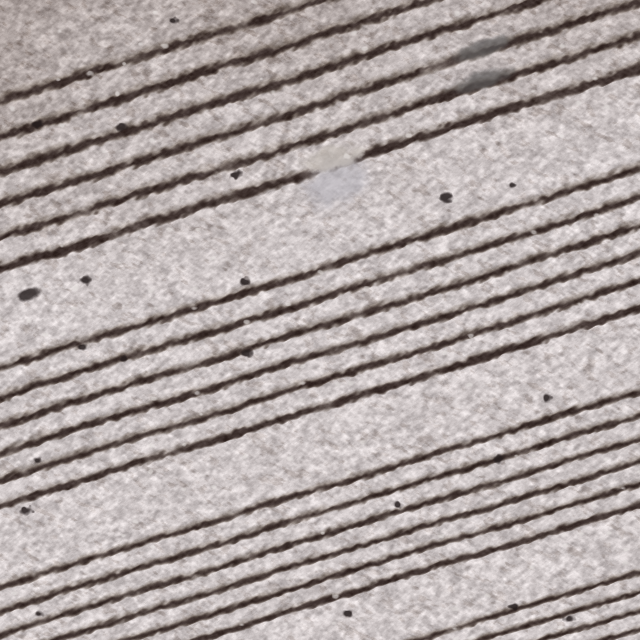
Give the GLSL for this texture, as a Shadertoy shader.

```glsl
// Weathered pale concrete with slanted groups of six grooves that shrink towards the bottom.

const float GROOVES = 6.0;        // grooves in each group
const float STEP = 0.1208;        // groove spacing, as a share of one group period
const float SHRINK = 0.82;        // size ratio from one group to the next
const float HORIZON = 2.474;      // where the shrinking groups would converge
const float SPAN = 2.315;         // distance from the first groove to the horizon
const float SLOPE = 0.304;        // rise of the grooves
const float SLOPE_GAIN = 0.014;   // extra rise near the top
const float CORE_WIDTH = 0.085;   // half width of the dark core, in groove spacings
const float SHADE_WIDTH = 0.34;   // soft brown flank above the core
const float PIT_GRID = 12.0;
const float CHIP_GRID = 42.0;

const vec3 PALE = vec3(0.81, 0.78, 0.78);
const vec3 SAND = vec3(0.60, 0.55, 0.53);
const vec3 BROWN = vec3(0.46, 0.41, 0.37);
const vec3 DARK = vec3(0.22, 0.17, 0.16);
const vec3 PIT = vec3(0.14, 0.11, 0.11);
const vec3 STAIN = vec3(0.36, 0.35, 0.35);
const vec3 PLASTER = vec3(0.75, 0.72, 0.69);
const vec3 SMEAR = vec3(0.71, 0.70, 0.73);

const vec2 PLASTER_POS = vec2(0.515, 0.753);
const vec2 SMEAR_POS = vec2(0.525, 0.715);
const vec2 STAIN_POS = vec2(0.755, 0.900);
const vec2 HOLE_POS = vec2(0.043, 0.541);

float hash(vec2 p) {
    return fract(sin(dot(p, vec2(127.1, 311.7))) * 43758.5);
}

float noise(vec2 p) {
    vec2 i = floor(p), f = fract(p);
    f = f * f * (3.0 - 2.0 * f);
    return mix(mix(hash(i), hash(i + vec2(1, 0)), f.x),
               mix(hash(i + vec2(0, 1)), hash(i + vec2(1, 1)), f.x), f.y);
}

float fbm(vec2 p) {
    float sum = 0.0, amp = 0.5;
    for (int i = 0; i < 4; i++) {
        sum += amp * noise(p);
        p = mat2(1.6, 1.2, -1.2, 1.6) * p + 7.3;
        amp *= 0.5;
    }
    return sum / 0.9375;
}

vec2 turn(vec2 p, float a) {
    return vec2(cos(a) * p.x + sin(a) * p.y, cos(a) * p.y - sin(a) * p.x);
}

// Ragged soft ellipse, 1 inside and 0 outside
float blot(vec2 p, vec2 center, vec2 size, float soft) {
    float r = length(turn(p - center, 0.3) / size) + 0.9 * (fbm(p * 55.0) - 0.5);
    return 1.0 - smoothstep(1.0 - soft, 1.0 + soft, r);
}

// One randomly sized spot in some cells of a grid
float spots(vec2 p, float grid, float chance, float radius) {
    vec2 cell = floor(p * grid);
    vec2 center = 0.25 + 0.5 * vec2(hash(cell + 3.1), hash(cell + 8.7));
    float r = radius * grid * mix(0.5, 1.0, hash(cell + 5.3));
    float d = length((fract(p * grid) - center) * vec2(0.8, 1.1));
    d += r * 0.9 * (noise(p * 190.0) - 0.5);
    float edge = 0.3 * r + 0.7 * grid / iResolution.y;
    return step(hash(cell), chance) * (1.0 - smoothstep(r - edge, r + edge, d));
}

// x: dark core, y: brown flank
vec2 grooves(vec2 p) {
    float s = 1.0 - p.y + p.x * (SLOPE + SLOPE_GAIN * p.y * p.y);
    s += 0.004 * (noise(p * 9.0) - 0.5);
    float period = log((HORIZON - s) / SPAN) / log(SHRINK);
    float f = fract(period + 0.08) - 0.08;
    float index = clamp(floor(f / STEP + 0.6), 0.0, GROOVES - 1.0);
    float d = f / STEP - index;
    float pixel = 1.0 / (iResolution.y * STEP * -log(SHRINK) * (HORIZON - s));

    vec2 along = turn(p, 0.3) * vec2(22.0, 5.0) + 17.0 * (index + floor(period + 0.08) * GROOVES);
    float wear = smoothstep(0.08, 0.5, fbm(along));
    d += 0.14 * (noise(turn(p, 0.6) * vec2(90.0, 170.0)) - 0.5);

    float last = step(GROOVES - 1.5, index);
    float width = CORE_WIDTH * (0.75 + 0.4 * wear + 0.3 * last);
    float edge = 0.05 + 0.7 * pixel;
    float core = 1.0 - smoothstep(width - edge, width + edge, abs(d));
    float flank = smoothstep(-SHADE_WIDTH, -0.05, d) * (1.0 - smoothstep(0.08, 0.2, d));
    return vec2(core * mix(0.5, 0.95, wear), flank * mix(0.5, 0.8, wear));
}

void mainImage(out vec4 fragColor, in vec2 fragCoord) {
    vec2 p = fragCoord / iResolution.xy;

    // Concrete: broad tone, grime at the upper left, fine slanted grain
    float grime = smoothstep(0.45, 1.15, p.y - 0.25 * p.x + 0.25 * (fbm(p * 6.0) - 0.5));
    float grain = fbm(turn(p, 0.6) * vec2(85.0, 150.0));
    float grit = noise(turn(p, -0.5) * vec2(150.0, 260.0));
    float speck = smoothstep(0.56, 0.8, fbm(turn(p, -0.4) * vec2(60.0, 110.0) + 31.0));
    vec3 color = mix(PALE, SAND, clamp(0.75 * grime + 0.45 * speck, 0.0, 1.0));

    // Grooves, interrupted where plaster fills them
    float fill = blot(p, PLASTER_POS, vec2(0.045, 0.017), 0.3);
    vec2 groove = grooves(p) * (1.0 - 0.9 * fill);
    color = mix(color, BROWN, groove.y);
    color = mix(color, DARK, groove.x);
    color += (0.34 * (grain - 0.5) + 0.12 * (grit - 0.5)) * (1.0 - 0.5 * groove.x);

    // Stains, chips and pits
    color = mix(color, SMEAR, 0.6 * blot(p, SMEAR_POS, vec2(0.045, 0.032), 0.5));
    color = mix(color, PLASTER, 0.6 * fill);
    for (float i = 0.0; i < 2.0; i++)
        color = mix(color, STAIN, 0.7 * blot(p, STAIN_POS + vec2(0.0, 0.025 - 0.05 * i), vec2(0.045, 0.012), 0.4));
    color = mix(color, vec3(0.9, 0.88, 0.87), 0.6 * spots(p + 0.37, CHIP_GRID, 0.08, 0.004));
    color = mix(color, PIT, 0.85 * spots(p, PIT_GRID, 0.13, 0.007));
    color = mix(color, PIT, 0.8 * blot(p, HOLE_POS, vec2(0.019, 0.010), 0.3));

    fragColor = vec4(clamp(color, 0.0, 1.0), 1.0);
}
```
